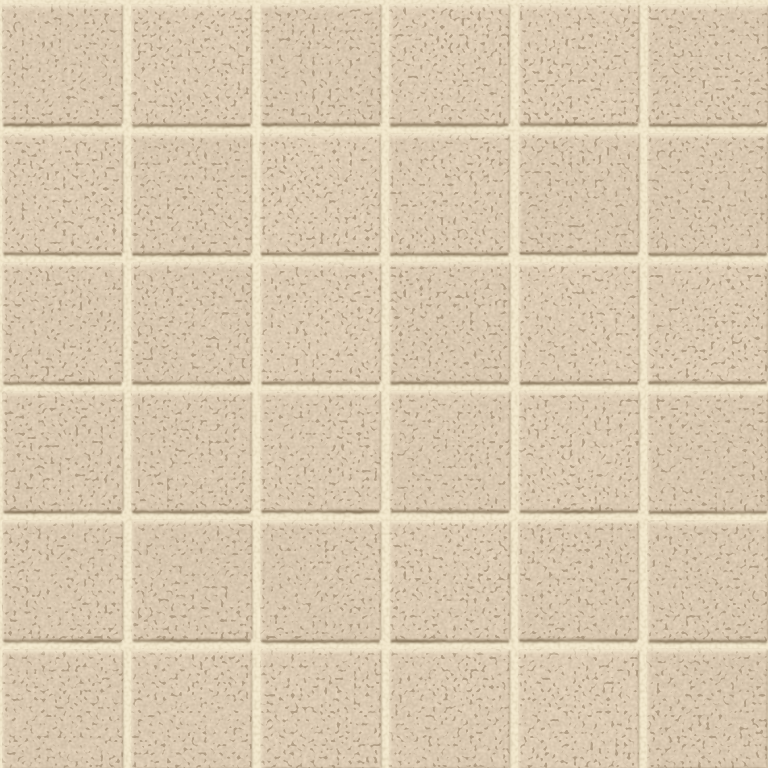
Give the GLSL for this texture, as a WebGL 2 fragment shader.

```glsl
#version 300 es
precision highp float;
// Square speckled ceramic tiles in a six by six grid with pale, grainy grout.
// Each tile is a rounded box distance; its lower edge is shaded, its upper edge
// lit, and thresholded gradient noise scatters the specks over the glaze.

uniform vec2 u_resolution;
out vec4 fragColor;

// Layout, in canvas units
const float PITCH = 0.168;
const vec2 GRID_ORIGIN = vec2(-0.0026, -0.008);
const vec2 GROUT_WIDTH = vec2(0.0112, 0.0105);
const float CORNER_RADIUS = 0.0035;
const float EDGE_WOBBLE = 0.0011;
const float TILE_JITTER = 0.0006;

// Edge relief
const float SHADOW_WIDTH = 0.0026;
const float BEVEL_WIDTH = 0.0050;

// Surface
const float SPECK_FREQUENCY = 185.0;
const float MOTTLE_FREQUENCY = 115.0;
const float GRAIN_FREQUENCY = 215.0;
const float TILE_TONE_RANGE = 0.016;

const vec3 GLAZE = vec3(0.860, 0.792, 0.698);
const vec3 SPECK = vec3(0.665, 0.590, 0.490);
const vec3 GROUT = vec3(0.925, 0.880, 0.770);
const vec3 HIGHLIGHT = vec3(0.960, 0.920, 0.820);
const vec3 SHADOW = vec3(0.540, 0.470, 0.365);

vec2 hash22(vec2 p) {
    vec3 h = fract(p.xyx * vec3(0.1031, 0.1030, 0.0973));
    h += dot(h, h.yzx + 33.33);
    return fract((h.xx + h.yz) * h.zy);
}

vec2 gradient(vec2 cell) {
    float angle = 6.28318 * hash22(cell + 17.0).x;
    return vec2(cos(angle), sin(angle));
}

// Gradient noise, roughly -0.7 to 0.7
float noise(vec2 p) {
    vec2 i = floor(p), f = fract(p);
    vec2 w = f * f * f * (f * (f * 6.0 - 15.0) + 10.0);
    vec2 e = vec2(0.0, 1.0);
    float low = mix(dot(gradient(i), f),
                    dot(gradient(i + e.yx), f - e.yx), w.x);
    float high = mix(dot(gradient(i + e.xy), f - e.xy),
                     dot(gradient(i + e.yy), f - e.yy), w.x);
    return mix(low, high, w.y);
}

float roundedBox(vec2 p, vec2 halfSize, float radius) {
    vec2 d = abs(p) - halfSize + radius;
    return length(max(d, 0.0)) + min(max(d.x, d.y), 0.0) - radius;
}

// Soft ridge of the given width around zero
float ridge(float d, float width) {
    return exp(-d * d / (width * width));
}

vec3 glazeColor(vec2 p, vec2 cell) {
    float mottle = noise(p * MOTTLE_FREQUENCY + 41.0);
    float fine = noise(p * SPECK_FREQUENCY * 1.3 + 93.0);
    float cloud = noise(p * 9.0 + 5.0);
    float tone = (hash22(cell + 7.0).x - 0.5) * TILE_TONE_RANGE;
    vec3 color = GLAZE + tone + 0.035 * mottle + 0.055 * fine + 0.012 * cloud;

    // Dark specks, thinned and thickened by the slow noise
    float field = noise(p * SPECK_FREQUENCY) + 0.10 * mottle + 0.05 * cloud;
    float speck = smoothstep(0.16, 0.46, field);
    return mix(color, SPECK, 0.85 * speck);
}

vec3 groutColor(vec2 p) {
    float grain = noise(p * GRAIN_FREQUENCY + 131.0);
    return mix(GROUT, HIGHLIGHT, 0.45 + grain) - 0.05 * max(-grain, 0.0);
}

void main() {
    vec2 uv = gl_FragCoord.xy / u_resolution;
    float pixel = 1.0 / min(u_resolution.x, u_resolution.y);

    // Repeat the tile, each one set slightly off its place
    vec2 grid = (uv - GRID_ORIGIN) / PITCH;
    vec2 cell = floor(grid);
    vec2 q = (fract(grid) - 0.5) * PITCH;
    q += (hash22(cell + 3.0) - 0.5) * 2.0 * TILE_JITTER;
    vec2 halfSize = 0.5 * (vec2(PITCH) - GROUT_WIDTH);

    float wobble = EDGE_WOBBLE * noise(uv * 110.0 + 61.0);
    float dist = roundedBox(q, halfSize, CORNER_RADIUS) + wobble;
    float tileMask = 1.0 - smoothstep(-pixel, pixel, dist);
    vec3 color = mix(groutColor(uv), glazeColor(uv, cell), tileMask);

    // Lit upper bevel and a fainter one on the left
    float topLight = ridge(q.y - halfSize.y + wobble, BEVEL_WIDTH);
    float leftLight = ridge(q.x + halfSize.x + wobble, 0.6 * BEVEL_WIDTH);
    color = mix(color, HIGHLIGHT, max(0.75 * topLight, 0.4 * leftLight) * tileMask);

    // Shadow line below each tile and a faint one on its right
    vec2 inside = smoothstep(halfSize + 0.001, halfSize - 0.004, abs(q));
    float depth = 0.78 + 0.35 * noise(uv * vec2(14.0, 6.0) + 23.0);
    float below = ridge(q.y + halfSize.y + wobble, SHADOW_WIDTH) * inside.x;
    float beside = ridge(q.x - halfSize.x - wobble, 0.7 * SHADOW_WIDTH) * inside.y;
    color = mix(color, SHADOW, max(depth * below, 0.28 * beside));

    fragColor = vec4(clamp(color, 0.0, 1.0), 1.0);
}
```
